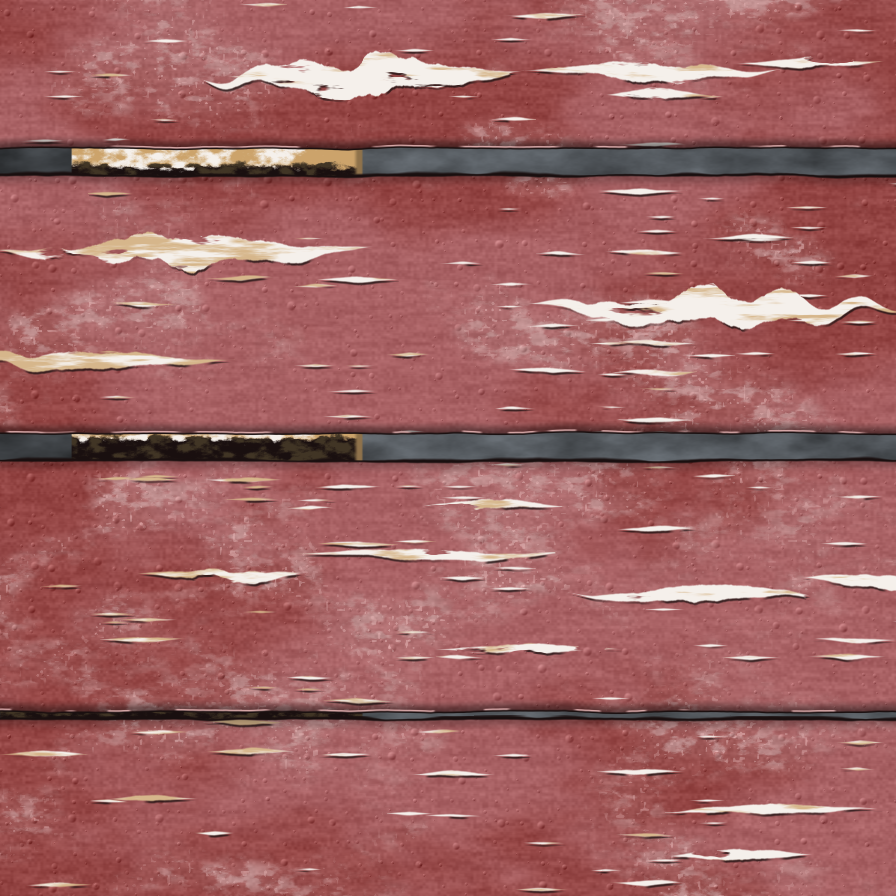
A three.js fragment shader for this texture:

```glsl
// Weathered red painted planks with flaking chips and dark gaps between the boards.
varying vec2 vUv;

const vec3 RED = vec3(0.58, 0.27, 0.265);
const vec3 ROSE = vec3(0.66, 0.38, 0.39);
const vec3 DUST = vec3(0.75, 0.56, 0.56);
const vec3 WOOD = vec3(0.96, 0.94, 0.92);
const vec3 OCHRE = vec3(0.80, 0.64, 0.42);
const vec3 SLATE = vec3(0.33, 0.35, 0.37);
const vec3 SHADE = vec3(0.10, 0.06, 0.06);
const float SOFT = 0.0012;

float hash(vec2 p) {
  return fract(sin(dot(p, vec2(127.1, 311.7))) * 43758.55);
}

float noise(vec2 p) {
  vec2 i = floor(p), f = fract(p);
  f = f * f * (3.0 - 2.0 * f);
  return mix(mix(hash(i), hash(i + vec2(1, 0)), f.x),
             mix(hash(i + vec2(0, 1)), hash(i + vec2(1, 1)), f.x), f.y);
}

float fbm(vec2 p) {
  float sum = 0.0, amp = 0.52;
  for (int i = 0; i < 5; i++) {
    sum += amp * noise(p);
    p = p * 2.03 + 17.3;
    amp *= 0.5;
  }
  return sum;
}

// Ragged spindle, positive inside
float chip(vec2 p, vec2 center, vec2 radius) {
  vec2 q = p - center;
  float seed = center.x * 91.0 + center.y * 57.0;
  q.y += (noise(vec2(p.x * 24.0, seed)) - 0.5) * radius.y * 1.1;
  float ragged = 0.3 + 1.2 * fbm(vec2(p.x * 38.0, seed + 9.0 * step(0.0, q.y)));
  return radius.y * ragged * (1.0 - pow(abs(q.x / radius.x), 1.4)) - abs(q.y);
}

// Random thin chips, at most one per grid cell
float slivers(vec2 p, vec2 cells, float chance, float thickness) {
  vec2 id = floor(p * cells);
  if (hash(id + cells) > chance) return -1.0;
  vec2 jitter = vec2(hash(id + 3.1), hash(id + 7.7)) - 0.5;
  vec2 center = (id + 0.5 + jitter * vec2(0.2, 0.5)) / cells;
  float size = 0.4 + 0.6 * hash(id + 5.3);
  return chip(p, center, vec2(0.4 * size / cells.x, thickness * size));
}

float chips(vec2 p) {
  // Large flakes
  float d = chip(p, vec2(0.404, 0.913), vec2(0.175, 0.023));
  d = max(d, chip(p, vec2(0.730, 0.918), vec2(0.135, 0.011)));
  d = max(d, chip(p, vec2(0.735, 0.893), vec2(0.055, 0.007)));
  d = max(d, chip(p, vec2(0.905, 0.930), vec2(0.075, 0.006)));
  d = max(d, chip(p, vec2(0.205, 0.719), vec2(0.205, 0.019)));
  d = max(d, chip(p, vec2(0.800, 0.656), vec2(0.205, 0.021)));
  d = max(d, chip(p, vec2(0.090, 0.599), vec2(0.160, 0.010)));
  d = max(d, chip(p, vec2(0.250, 0.357), vec2(0.090, 0.008)));
  d = max(d, chip(p, vec2(0.485, 0.381), vec2(0.145, 0.006)));
  d = max(d, chip(p, vec2(0.550, 0.437), vec2(0.075, 0.007)));
  d = max(d, chip(p, vec2(0.780, 0.335), vec2(0.135, 0.009)));
  d = max(d, chip(p, vec2(0.980, 0.353), vec2(0.080, 0.009)));
  d = max(d, chip(p, vec2(0.590, 0.275), vec2(0.095, 0.006)));
  d = max(d, chip(p, vec2(0.860, 0.096), vec2(0.110, 0.006)));
  d = max(d, chip(p, vec2(0.825, 0.045), vec2(0.075, 0.007)));
  // Paint islands left inside the flakes
  d = min(d, 0.04 * (0.68 - fbm(p * vec2(14.0, 60.0))));
  d = max(d, slivers(p, vec2(9.0, 40.0), 0.16, 0.0038));
  return max(d, slivers(p + 0.013, vec2(18.0, 80.0), 0.07, 0.0022));
}

// Lit pimples in the paint
float bumps(vec2 p, float cells) {
  vec2 id = floor(p * cells);
  vec2 q = fract(p * cells) - 0.3 - 0.4 * vec2(hash(id), hash(id + 4.0));
  float r = 0.1 + 0.16 * hash(id + 2.0);
  return step(0.78, hash(id + 8.0)) * dot(q, vec2(-0.6, 0.8)) / r * smoothstep(r, 0.5 * r, length(q));
}

vec3 paint(vec2 p) {
  float wear = fbm(p * vec2(4.0, 6.0)) + 0.10 * smoothstep(0.2, 0.9, p.x);
  vec3 c = mix(RED, ROSE, smoothstep(0.36, 0.60, wear));
  float dusty = smoothstep(0.48, 0.75, fbm(p * vec2(7.0, 11.0) + 31.0));
  c = mix(c, DUST, dusty * (0.25 + 0.75 * smoothstep(0.45, 0.7, fbm(p * vec2(60.0, 110.0)))));
  c = mix(c, DUST + 0.1, 0.6 * dusty * smoothstep(0.78, 0.9, noise(p * 260.0)));
  c += 0.10 * (fbm(p * vec2(30.0, 190.0)) - 0.5) + 0.07 * (noise(p * 300.0) - 0.5);
  return c + 0.22 * bumps(p, 42.0) + 0.16 * bumps(p + 0.37, 85.0);
}

// Slate ground and the crossbeam seen through a gap; v runs from -1 to 1 upward
vec3 underside(vec2 p, float v, float row) {
  vec3 ground = SLATE * (0.55 + 0.8 * fbm(p * vec2(22.0, 45.0))) * mix(0.7, 1.0, step(0.3, p.x));
  float grit = fbm(p * vec2(75.0, 120.0));
  vec3 beam = mix(SHADE, vec3(0.32, 0.27, 0.18), 0.7 * smoothstep(0.4, 0.7, grit));
  vec3 top = mix(WOOD, OCHRE, smoothstep(0.3, 0.65, grit + 0.4 * smoothstep(0.3, 0.4, p.x)));
  float level = mix(0.65, -0.25, step(1.5, row)) + 1.2 * (grit - 0.5);
  beam = mix(beam, top, smoothstep(-0.15, 0.15, v - level) * step(0.5, row));
  beam = mix(beam, OCHRE * 0.7, step(0.5, row) * smoothstep(0.394, 0.400, p.x));
  float left = 0.08 * step(0.5, row);
  float inside = smoothstep(left - SOFT, left + SOFT, p.x) * smoothstep(0.406, 0.403, p.x);
  return mix(ground, beam, inside);
}

void main() {
  vec2 p = vUv;
  vec3 color = paint(p);

  // Bare wood with a shadow below each flake
  float d = chips(p);
  float shadow = smoothstep(-SOFT, SOFT, chips(p + vec2(-0.001, 0.0025)));
  color = mix(color, SHADE, shadow * 0.75 * smoothstep(0.3, 0.6, noise(p * 45.0)));
  float stain = fbm(p * vec2(18.0, 130.0)) + 0.22 * smoothstep(0.55, 0.2, p.x) * step(p.y, 0.8);
  vec3 wood = mix(WOOD, OCHRE, 0.75 * smoothstep(0.55, 0.8, stain));
  color = mix(color, wood, smoothstep(-SOFT, SOFT, d));

  // Gaps between the boards, the lowest one narrow
  for (int i = 0; i < 3; i++) {
    float row = float(i);
    float halfGap = min(0.0052 + 0.012 * row, 0.0165);
    float y = p.y - (0.201 + 0.291 * row + 0.009 * row * row);
    y += 0.005 * (fbm(vec2(p.x * 16.0, row * 7.0 + 3.0 * step(0.0, y))) - 0.5);
    float edge = abs(y) - halfGap;
    color *= 1.0 - 0.45 * smoothstep(0.014, 0.0, edge) * mix(0.5, 1.0, step(0.0, y));
    float lip = smoothstep(0.0025, 0.001, edge) * smoothstep(0.45, 0.65, noise(vec2(p.x * 38.0, row + 5.0)));
    color = mix(color, DUST + 0.1, lip * step(0.0, y));
    vec3 below = underside(p, y / halfGap, row);
    float rim = 0.0025 + 0.005 * noise(vec2(p.x * 30.0, row + 2.0)) * step(y, 0.0);
    below = mix(SHADE, below, smoothstep(0.4 * rim, rim, -edge));
    color = mix(color, below, smoothstep(SOFT, -SOFT, edge));
  }
  gl_FragColor = vec4(clamp(color, 0.0, 1.0), 1.0);
}
```
